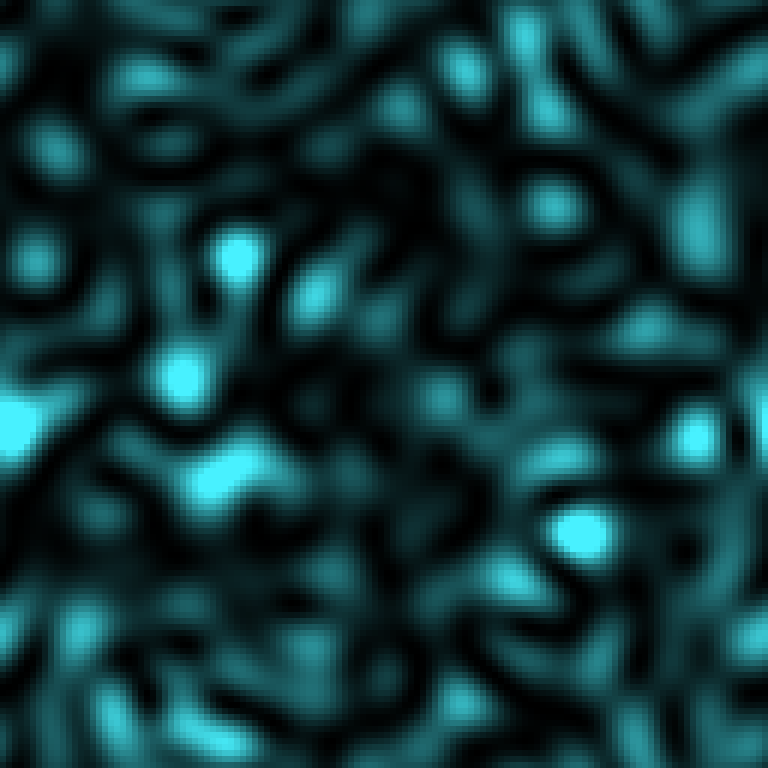
Reproduce this texture procedurally as a Shadertoy shader.

```glsl
// Cyan laser speckle: the intensity of many interfering plane waves, on a coarse grid of cells.

const float TAU = 6.2831853;
const int APERTURE = 7;

// Random value from 0 to 1 for an integer wave vector
float hash(ivec2 k) {
    uint h = uint(k.x + 64) * 1597334677u ^ uint(k.y + 64) * 3812015801u;
    h = (h ^ (h >> 16)) * 2246822519u;
    h = (h ^ (h >> 13)) * 3266489917u;
    h ^= h >> 16;
    return float(h >> 8) / 16777216.0;
}

// Speckle intensity with a mean of 1; whole wave numbers make it tile
float speckle(vec2 uv) {
    vec2 field = vec2(0.0);
    float waves = 0.0;
    for (int y = -APERTURE; y <= APERTURE; y++) {
        for (int x = -APERTURE; x <= APERTURE; x++) {
            // Round aperture
            if (x * x + y * y > 56) continue;
            float phase = TAU * (dot(vec2(x, y), uv) + hash(ivec2(x, y)));
            field += vec2(cos(phase), sin(phase));
            waves += 1.0;
        }
    }
    return dot(field, field) / waves;
}

void mainImage(out vec4 fragColor, in vec2 fragCoord) {
    // Sample at the centres of a 128 by 128 grid
    vec2 uv = fragCoord / iResolution.xy;
    vec2 cell = (floor(uv * 128.0) + 0.5) / 128.0;

    // Exposure, with the brightest cores clipped
    float light = min(0.223 * speckle(cell), 1.0);
    vec3 cyan = vec3(0.282, 0.947, 1.0);
    fragColor = vec4(cyan * light, 1.0);
}
```
